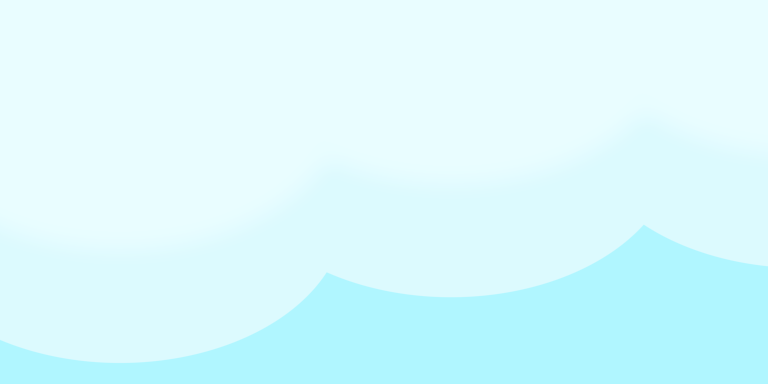
This background is drawn by a Shadertoy shader. Its source:

```glsl
// Pale sky hung in three scalloped lobes over bright cyan water.
// Each lobe is an ellipse extended upward; the water is what lies outside all
// lobes, drawn crisp below and again, raised and blurred, as a soft haze band.

const vec3 SKY   = vec3(0.912, 0.992, 1.000);
const vec3 HAZE  = vec3(0.862, 0.979, 0.997);
const vec3 WATER = vec3(0.690, 0.965, 1.000);

// Lengths are in canvas heights
const vec2  LOBE_RADII = vec2(0.586, 0.3906);
const float HAZE_LIFT  = 0.294;
const float HAZE_BLUR  = 0.052;
const int   LOBE_COUNT = 3;
const vec2  LOBE_CENTERS[LOBE_COUNT] = vec2[LOBE_COUNT](
    vec2(0.3125, 0.4453), vec2(1.1745, 0.6165), vec2(2.0885, 0.6927));

// Approximate signed distance to an ellipse whose upper half runs on upward
float lobeDistance(vec2 p, vec2 center) {
    vec2 q = p - center;
    q.y = min(q.y, -0.001);
    float k = length(q / LOBE_RADII);
    return k * (k - 1.0) / length(q / (LOBE_RADII * LOBE_RADII));
}

// Coverage outside every lobe; the product rounds the blurred crests
float waterMask(vec2 p, float softness) {
    float mask = 1.0;
    for (int i = 0; i < LOBE_COUNT; i++) {
        mask *= smoothstep(-softness, softness, lobeDistance(p, LOBE_CENTERS[i]));
    }
    return mask;
}

void mainImage(out vec4 fragColor, in vec2 fragCoord) {
    vec2 p = fragCoord / iResolution.y;
    float edge = 0.75 / iResolution.y;

    // Blurred haze behind, crisp water in front
    vec3 color = mix(SKY, HAZE, waterMask(p - vec2(0.0, HAZE_LIFT), HAZE_BLUR));
    color = mix(color, WATER, waterMask(p, edge));
    fragColor = vec4(color, 1.0);
}
```
